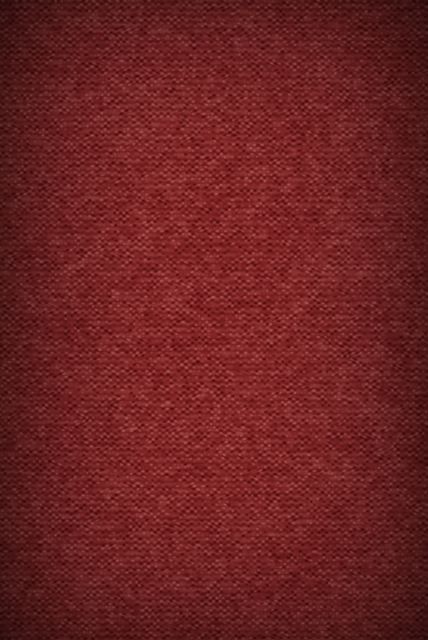
A Shadertoy shader for this texture:

```glsl
// Coarse red cloth in plain weave, darkened towards the borders.
// Weft rows carry raised knots and short dark pits in a loose brick layout;
// hashed strength, faults and stretched noise make the yarn uneven.

const vec2 THREADS = vec2(166.0, 206.0); // thread counts per canvas height
const float PI = 3.14159265;
const vec3 PIT_RED = vec3(0.355, 0.062, 0.070);
const vec3 YARN_RED = vec3(0.512, 0.146, 0.150);
const vec3 WORN_RED = vec3(0.640, 0.300, 0.292);

float hash(vec2 p) {
    vec3 q = fract(vec3(p.xyx) * 0.1031);
    q += dot(q, q.yzx + 33.33);
    return fract((q.x + q.y) * q.z);
}

float valueNoise(vec2 p) {
    vec2 cell = floor(p);
    vec2 f = fract(p);
    f = f * f * (3.0 - 2.0 * f);
    float low = mix(hash(cell), hash(cell + vec2(1.0, 0.0)), f.x);
    float high = mix(hash(cell + vec2(0.0, 1.0)), hash(cell + 1.0), f.x);
    return mix(low, high, f.y);
}

// Lets columns wander a lot and rows only a little.
vec2 bendThreads(vec2 q, vec2 amount) {
    vec2 drift = vec2(valueNoise(q * vec2(0.24, 0.45) + 19.0),
                      valueNoise(q * vec2(0.12, 0.20) + 71.0));
    return q + amount * (drift - 0.5);
}

// Signed relief: raised knots above zero, pits below, zero on cell borders.
float weaveRelief(vec2 q, float faultShare) {
    vec2 cell = floor(q);
    vec2 f = fract(q) - 0.5;
    float raised = mod(cell.x + cell.y, 2.0);
    float fault = step(hash(cell + 113.0), faultShare);
    float bump = cos(PI * f.x) * cos(PI * f.y);
    float strength = mix(0.1, 1.7, hash(cell + 7.0));
    return bump * strength * mix(2.0 * raised - 1.0, 0.3, fault);
}

// Horizontal grooves between pairs of threads, deeper in places.
float rowGroove(vec2 q) {
    float depth = mix(0.2, 1.6, valueNoise(q * vec2(0.45, 0.5) + 83.0));
    return depth * cos(PI * q.y);
}

// Rare pale slubs, stretched along the weft.
float slub(vec2 q, float rarity) {
    vec2 grid = q / vec2(3.0, 1.5);
    vec2 f = fract(grid) - 0.5;
    float chosen = step(rarity, hash(floor(grid) + 43.0));
    return chosen * smoothstep(0.5, 0.1, length(f));
}

// Uneven yarn: short dashes along both threads and broad mottling.
float yarnTone(vec2 q) {
    float weft = valueNoise(q * vec2(0.60, 0.95) + 5.0) - 0.5;
    float warp = valueNoise(q * vec2(0.80, 0.35) + 31.0) - 0.5;
    float mottle = valueNoise(q * vec2(0.09, 0.11) + 57.0) - 0.5;
    return 0.58 * weft + 0.32 * warp + 0.20 * mottle;
}

vec3 clothColour(vec2 p) {
    vec2 q = bendThreads(p * THREADS, vec2(1.3, 0.5));
    float tone = 0.78 * weaveRelief(q, 0.18) + 0.24 * rowGroove(q);
    tone += yarnTone(q) + 0.5 * slub(q, 0.99);
    vec3 colour = mix(YARN_RED, PIT_RED, clamp(-tone, 0.0, 1.2));
    return mix(colour, WORN_RED, clamp(tone, 0.0, 1.2));
}

float borderShade(vec2 uv) {
    vec2 d = abs(uv * 2.0 - 1.0);
    float side = 1.0 - 0.41 * pow(d.x, 2.7);
    float ends = 1.0 - 0.33 * pow(d.y, 4.0);
    return side * ends;
}

void mainImage(out vec4 fragColor, in vec2 fragCoord) {
    // Average a 3 by 3 grid of samples to smooth the fine threads.
    vec3 colour = vec3(0.0);
    for (int j = -1; j <= 1; j++) {
        for (int i = -1; i <= 1; i++) {
            vec2 point = fragCoord + vec2(i, j) / 3.0;
            colour += clothColour(point / iResolution.y);
        }
    }
    colour *= borderShade(fragCoord / iResolution.xy) / 9.0;
    fragColor = vec4(colour, 1.0);
}
```
